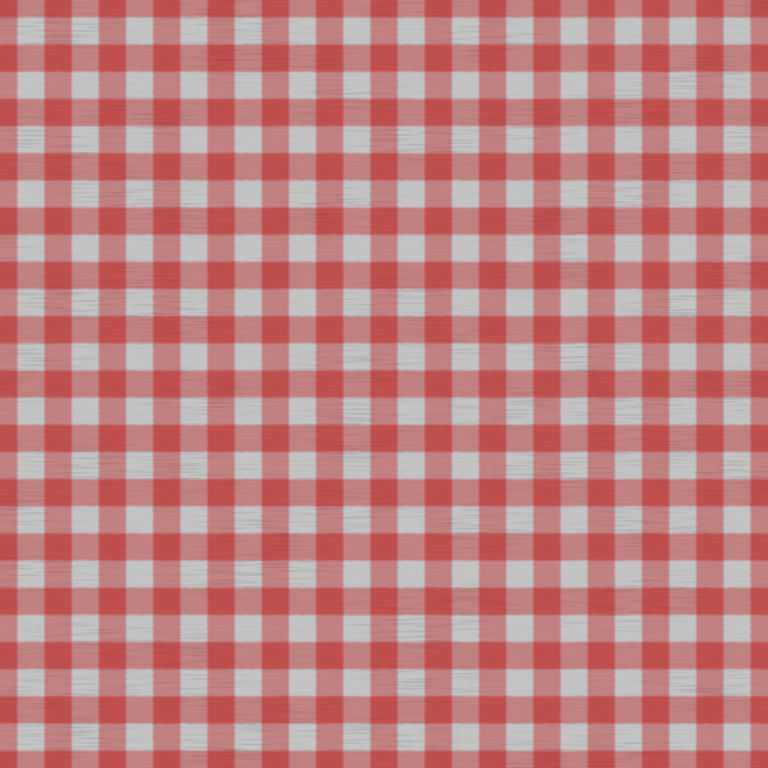
Give the GLSL for this pattern, as a three.js fragment shader.

```glsl
varying vec2 vUv;

vec2 hash2(vec2 cell) {
  vec2 q = vec2(dot(cell, vec2(127.1, 311.7)), dot(cell, vec2(269.5, 183.3)));
  return fract(sin(q) * 4375.85);
}

// Distance to the nearest scattered point, one point per unit cell
float cellular(vec2 p) {
  vec2 base = floor(p);
  float nearest = 4.0;
  for (int j = -1; j <= 1; j++) {
    for (int i = -1; i <= 1; i++) {
      vec2 cell = base + vec2(float(i), float(j));
      nearest = min(nearest, distance(p, cell + hash2(cell)));
    }
  }
  return nearest;
}

// Soft-edged stripes, half a period wide, centred on whole numbers
vec2 stripes(vec2 p) {
  vec2 d = abs(fract(p + 0.5) - 0.5);
  return 1.0 - smoothstep(0.216, 0.284, d);
}

void main() {
  // Slight fraying of the stripe edges from thread to thread
  vec2 fray = 0.004 * sin(vUv.yx * vec2(710.0, 290.0) + 2.0 * sin(vUv.yx * 97.0));
  vec2 band = stripes((vUv - 0.5) * 14.14 + fray);

  // Crossed stripes deepen the dye
  vec3 cloth = vec3(0.765, 0.765, 0.767);
  vec3 dye = vec3(0.752, 0.312, 0.304);
  float cover = 0.57 * (band.x + band.y) - 0.14 * band.x * band.y;
  vec3 color = mix(cloth, dye, cover);

  // Fine horizontal threads, with darker slubs gathered in patches
  float slub = 1.0 - smoothstep(0.1, 0.5, cellular(vUv * vec2(13.0, 230.0)));
  float patchy = 1.0 - smoothstep(0.1, 0.6, cellular(vUv * vec2(5.0, 13.0) + 7.3));
  float thread = sin(vUv.y * 1130.0 + 2.0 * sin(vUv.x * 17.0 + vUv.y * 60.0));
  color *= 1.0 - slub * (0.012 + 0.065 * patchy * (1.0 - 0.5 * cover));
  color += 0.003 * thread;

  gl_FragColor = vec4(color, 1.0);
}
```
